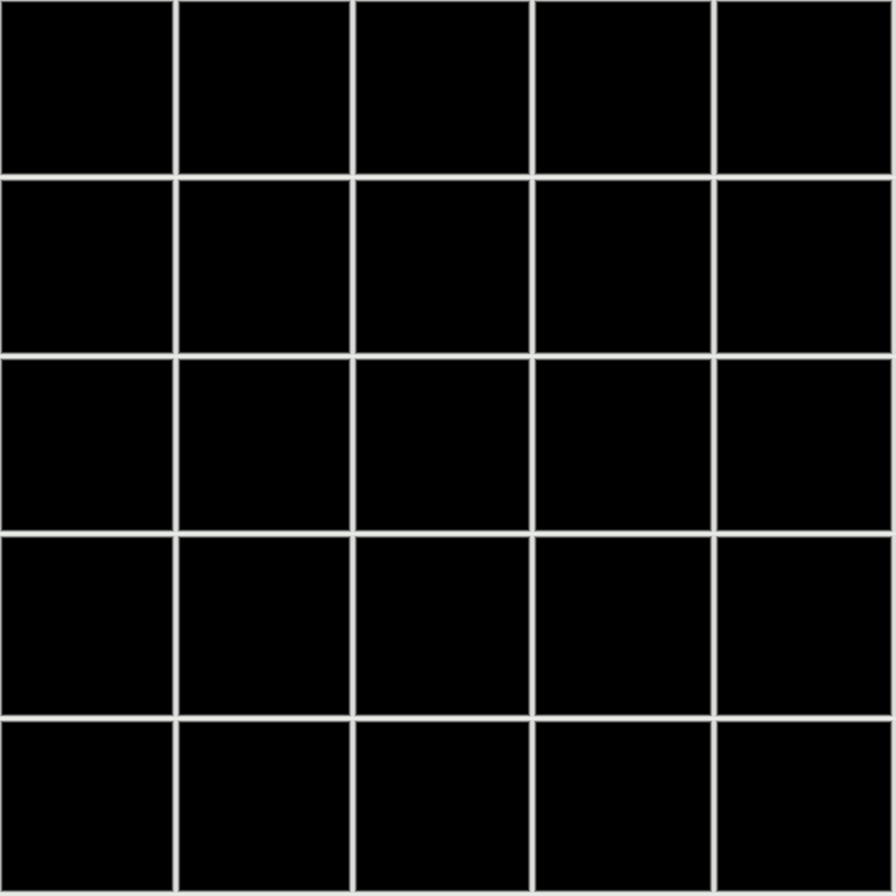
This pattern is drawn by a Shadertoy shader. Its source:

```glsl
const float TAU = 6.2831853;
const float CELLS = 5.0;            // repeats across and down
const float LINE_HALF = 0.0035;     // half width at half brightness
const float LINE_BLUR = 0.0024;     // half extent of the soft edge

// Uneven line spacing: x for vertical lines, y for horizontal ones
const vec2 SHIFT = vec2(-0.0042, 0.0018);
const vec2 SLOW_DRIFT = vec2(-0.0024, -0.0017);
const vec2 SLOW_PHASE = vec2(2.4, 0.56);
const vec2 FAST_DRIFT = vec2(0.0, 0.0022);
const vec2 FAST_PHASE = vec2(0.0, -0.33);

const vec3 BACKGROUND = vec3(0.0);
const vec3 VERTICAL_COLOR = vec3(0.87, 0.87, 0.86);
const vec3 HORIZONTAL_COLOR = vec3(0.91, 0.92, 0.90);

// Line centers; the layered waves wrap after CELLS lines
vec2 lineCenter(vec2 index) {
    vec2 slow = SLOW_DRIFT * cos(TAU * (index - SLOW_PHASE) / CELLS);
    vec2 fast = FAST_DRIFT * cos(2.0 * TAU * (index - FAST_PHASE) / CELLS);
    return index / CELLS + SHIFT + slow + fast;
}

void mainImage(out vec4 fragColor, in vec2 fragCoord) {
    vec2 uv = fragCoord / iResolution.xy;

    // Distance to the nearest vertical and horizontal line
    vec2 index = floor(uv * CELLS + 0.5);
    vec2 dist = abs(uv - lineCenter(index));

    // Soft line profile, never sharper than a pixel
    vec2 blur = max(vec2(LINE_BLUR), 0.75 / iResolution.xy);
    vec2 coverage = 1.0 - smoothstep(LINE_HALF - blur, LINE_HALF + blur, dist);

    vec3 color = mix(BACKGROUND, VERTICAL_COLOR, coverage.x);
    color = max(color, mix(BACKGROUND, HORIZONTAL_COLOR, coverage.y));
    fragColor = vec4(color, 1.0);
}
```
